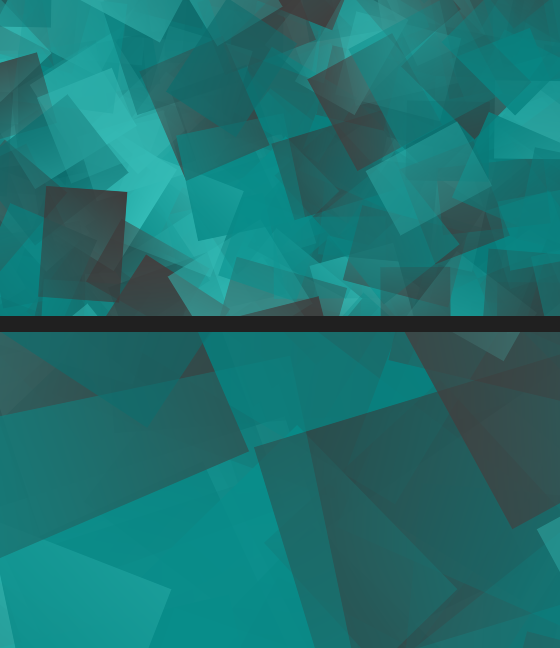
Top, the full canvas; bottom, a detail of the centre.
A WebGL 2 fragment shader for this background:

```glsl
#version 300 es
precision highp float;

uniform vec2 u_resolution;
out vec4 outColor;

// Layout, in units of the canvas height
const int CARD_COUNT = 240;
const float MARGIN = 0.16;
const float HALF_SIZE_MIN = 0.105;
const float HALF_SIZE_MAX = 0.19;
const float JITTER = 0.12;
const float SEED = 17.0;

// Opacity at the strong and the faded side of a card
const vec2 STRONG_ALPHA = vec2(0.45, 0.97);
const vec2 FADED_ALPHA = vec2(0.0, 0.5);

// Palette and the cumulative shares of its first three colours
const vec3 UMBER = vec3(0.25, 0.22, 0.22);
const vec3 DEEP_TEAL = vec3(0.05, 0.43, 0.43);
const vec3 TEAL = vec3(0.03, 0.53, 0.52);
const vec3 AQUA = vec3(0.20, 0.71, 0.69);
const vec3 SHARES = vec3(0.22, 0.47, 0.77);
const float TONE_VARIATION = 0.08;

const float TAU = 6.2831853;

vec4 hash4(float n) {
    vec4 p = fract(n * vec4(0.1031, 0.1030, 0.0973, 0.1099));
    p += dot(p, p.wzxy + 33.33);
    return fract((p.xxyz + p.yzzw) * p.zywx);
}

mat2 rotation(float angle) {
    float c = cos(angle), s = sin(angle);
    return mat2(c, s, -s, c);
}

float boxDistance(vec2 p, vec2 halfSize) {
    vec2 d = abs(p) - halfSize;
    return length(max(d, 0.0)) + min(max(d.x, d.y), 0.0);
}

vec3 pickColor(float pick) {
    if (pick < SHARES.x) return UMBER;
    if (pick < SHARES.y) return DEEP_TEAL;
    return pick < SHARES.z ? TEAL : AQUA;
}

void main() {
    float pixel = 1.0 / u_resolution.y;
    vec2 uv = gl_FragCoord.xy * pixel;
    vec2 canvas = vec2(u_resolution.x * pixel, 1.0);

    // Soft ground of layered sines
    float drift = 0.5 + 0.25 * sin(uv.x * 4.1 + uv.y * 2.3) + 0.25 * sin(uv.y * 5.3 - uv.x * 1.7);
    vec3 color = mix(DEEP_TEAL, TEAL, drift);

    // Translucent cards, evenly scattered and stacked
    for (int i = 0; i < CARD_COUNT; i++) {
        float id = float(i) + SEED;
        vec4 shape = hash4(id);
        vec4 paint = hash4(id + 371.0);
        vec4 offset = hash4(id + 823.0);

        vec2 spread = fract(id * vec2(0.75488, 0.56984));
        vec2 center = mix(vec2(-MARGIN), canvas + MARGIN, spread);
        center += JITTER * (offset.xy - 0.5);

        vec2 local = rotation(shape.x * TAU) * (uv - center);
        vec2 halfSize = mix(vec2(HALF_SIZE_MIN), vec2(HALF_SIZE_MAX), shape.yz);
        float coverage = 1.0 - smoothstep(-0.6 * pixel, 0.6 * pixel, boxDistance(local, halfSize));

        // Opacity fades linearly across the card
        float fadeAngle = shape.w * TAU;
        vec2 fadeAxis = vec2(cos(fadeAngle), sin(fadeAngle));
        float reach = dot(abs(fadeAxis), halfSize);
        float fade = 0.5 + 0.5 * clamp(dot(local, fadeAxis) / reach, -1.0, 1.0);
        float strong = mix(STRONG_ALPHA.x, STRONG_ALPHA.y, paint.y);
        float faded = mix(FADED_ALPHA.x, FADED_ALPHA.y, paint.z);
        float alpha = mix(strong, faded, fade);

        vec3 tone = pickColor(paint.x) * (1.0 + TONE_VARIATION * (2.0 * paint.w - 1.0));
        color = mix(color, tone, coverage * alpha);
    }

    outColor = vec4(color, 1.0);
}
```
